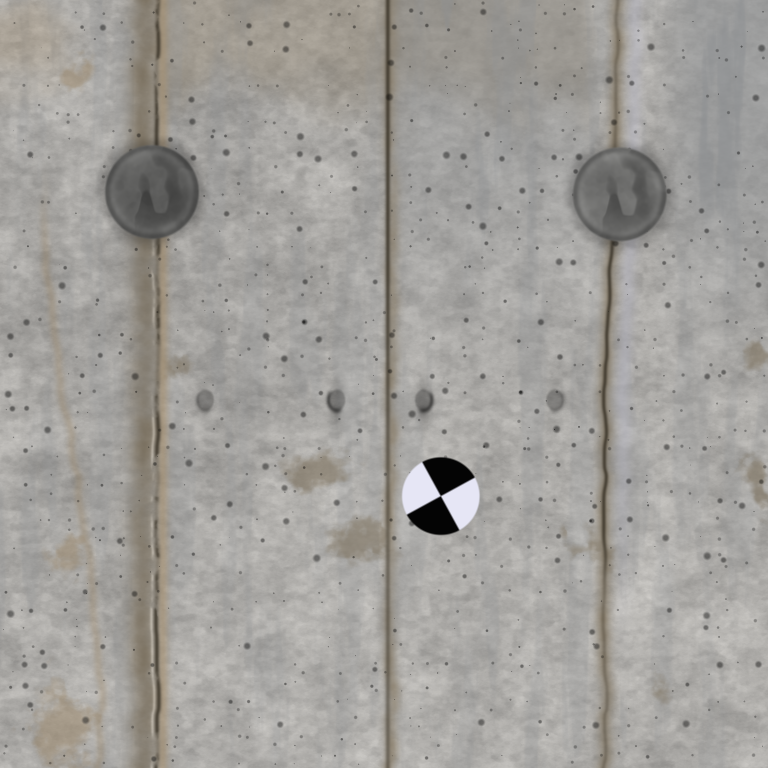
Give the GLSL for this texture, as a three.js fragment shader.

```glsl
varying vec2 vUv;

const vec3 CONCRETE = vec3(0.675, 0.668, 0.655);
const vec3 COOL_GREY = vec3(0.55, 0.56, 0.57);
const vec3 BROWN = vec3(0.44, 0.395, 0.32);
const vec3 OCHRE = vec3(0.60, 0.51, 0.38);
const vec3 CRACK = vec3(0.25, 0.225, 0.18);
const vec3 PLUG = vec3(0.385, 0.385, 0.38);
const vec3 PAPER = vec3(0.90, 0.90, 0.96);
const vec3 INK = vec3(0.015);
const vec2 PLUG_LEFT = vec2(0.198, 0.750);
const vec2 PLUG_RIGHT = vec2(0.807, 0.747);
const float PLUG_RADIUS = 0.061;
const vec2 TARGET = vec2(0.574, 0.354);
const float TARGET_RADIUS = 0.0505;
const float TARGET_TURN = 0.5;
const float SOFT = 0.0016;

vec2 hash2(vec2 p) {
  vec3 q = fract(p.xyx * vec3(0.1031, 0.1030, 0.0973));
  q += dot(q, q.yzx + 33.33);
  return fract((q.xx + q.yz) * q.zy);
}

// Cellular noise: cell values blended by distance to their points
float cells(vec2 p) {
  vec2 id = floor(p), f = p - id;
  float sum = 0.0, total = 0.0;
  for (int k = 0; k < 9; k++) {
    vec2 o = vec2(mod(float(k), 3.0), floor(float(k) / 3.0)) - 1.0;
    vec2 d = o + 0.2 + 0.6 * hash2(id + o + 40.0) - f;
    float w = exp(-6.0 * dot(d, d));
    sum += w * hash2(id + o + 91.0).x;
    total += w;
  }
  return sum / total;
}

float layered(vec2 p) {
  float sum = 0.0, amp = 0.5;
  for (int i = 0; i < 4; i++) {
    sum += amp * cells(p);
    p = mat2(1.6, 1.2, -1.2, 1.6) * p + 7.3;
    amp *= 0.55;
  }
  return sum;
}

float band(float x, float center, float width) {
  float d = (x - center) / width;
  return exp(-d * d);
}

float blot(vec2 d, float w, float h, float grain) {
  return 1.0 - smoothstep(0.3, 1.2, length(d / vec2(w, h)) + (grain - 0.5) * 2.6);
}

// Sparse dark pores, one candidate per cell
float pores(vec2 p, float share) {
  vec2 id = floor(p), k = hash2(id + 63.0);
  float r = 0.06 + 0.16 * k.y;
  float d = length(p - id - 0.3 - 0.4 * hash2(id + 17.0));
  return step(k.x, share) * (1.0 - smoothstep(r * 0.4, r * 1.3, d));
}

vec3 plug(vec3 col, vec2 d, float tone, float grain) {
  float r = length(d) - PLUG_RADIUS;
  float patches = smoothstep(0.42, 0.68, cells(d * vec2(52.0, 38.0) + 5.0));
  col *= 0.8 + 0.2 * smoothstep(0.0, 0.02, r + 0.016 * (grain - 0.5));
  vec3 face = PLUG * tone * (0.78 + 0.46 * grain) * (1.0 - 0.3 * patches * band(r, -PLUG_RADIUS, 0.05));
  face *= 1.0 - 0.16 * band(r, -0.003, 0.004);
  face += 0.035 * band(r, -0.01, 0.005);
  return mix(face, col, smoothstep(-0.002, 0.002, r));
}

// Small recessed stud with a shaded edge
vec3 stud(vec3 col, vec2 d, float strength) {
  float r = length(d * vec2(1.0, 0.8));
  col *= 1.0 - 0.22 * strength * band(d.x, 0.0, 0.008) * band(d.y, -0.004, 0.033);
  col *= 0.78 + 0.22 * smoothstep(0.009, 0.013, r);
  col *= 1.0 - 0.45 * strength * band(r, 0.011, 0.003) * smoothstep(-0.004, 0.009, d.x - d.y * 0.6);
  return col + 0.05 * band(r, 0.0, 0.006);
}

void main() {
  vec2 p = vUv;
  float broad = layered(p * 5.0 + 2.0), grain = layered(p * 24.0);
  float fine = layered(p * vec2(75.0, 110.0));
  float run = layered(p * vec2(34.0, 4.0) + 11.0);
  float wobble = (cells(vec2(3.0, p.y * 28.0)) - 0.5) * 0.008;

  // Mottled wall with weathered upper panels
  vec3 col = CONCRETE * (0.71 + 0.16 * broad + 0.22 * grain + 0.2 * fine);
  float panel = smoothstep(0.18, 0.23, p.x) * smoothstep(0.79, 0.75, p.x);
  col = mix(col, BROWN * 1.2, 0.36 * panel * smoothstep(0.8, 0.92, p.y + 0.2 * (broad - 0.5)));
  float grey = 0.55 * smoothstep(0.83, 0.92, p.x) + 0.32 * panel * smoothstep(0.5, 0.52, p.x);
  col = mix(col, COOL_GREY, grey * smoothstep(0.42, 0.85, p.y) + 0.25 * smoothstep(0.5, 0.75, run));

  // Damp and rust blotches
  float damp = blot(p - vec2(0.417, 0.385), 0.04, 0.028, grain)
    + blot(p - vec2(0.469, 0.303), 0.042, 0.032, grain)
    + blot(p - vec2(0.227, 0.513), 0.018, 0.024, grain)
    + blot(p - vec2(0.985, 0.365), 0.016, 0.036, grain)
    + blot(p - vec2(0.770, 0.290), 0.022, 0.04, grain)
    + blot(p - vec2(0.860, 0.100), 0.018, 0.022, grain)
    + blot(p - vec2(0.990, 0.540), 0.02, 0.016, grain);
  float rust = blot(p - vec2(0.090, 0.284), 0.022, 0.032, grain)
    + blot(p - vec2(0.085, 0.056), 0.036, 0.045, grain)
    + blot(p - vec2(0.094, 0.898), 0.03, 0.028, grain)
    + 0.6 * blot(p - vec2(0.03, 0.95), 0.09, 0.075, broad);
  float trickle = 0.13 - 0.075 * smoothstep(0.1, 0.75, p.y) + wobble;
  rust += 0.7 * band(p.x, trickle, 0.006) * smoothstep(0.8, 0.65, p.y);
  col = mix(col, BROWN * 1.1, 0.55 * min(damp, 1.0));
  col = mix(col, OCHRE, 0.45 * min(rust, 1.0));

  // Left seam: broad stain and broken line
  float below = smoothstep(0.72, 0.66, p.y), chips = smoothstep(0.35, 0.6, grain);
  float leftX = 0.205 + wobble * 0.5;
  col = mix(col, BROWN, (0.35 + 0.55 * grain) * band(p.x, 0.188 + wobble, 0.02));
  col = mix(col, OCHRE * 1.1, 0.5 * band(p.x, 0.212, 0.007));
  col = mix(col, CRACK, (0.25 + 0.6 * chips) * band(p.x, leftX, 0.0032));
  col += 0.14 * band(p.x, leftX - 0.006, 0.002) * below * chips;

  // Middle seam: straight and narrow
  col = mix(col, BROWN * 1.15, (0.2 + 0.6 * grain) * band(p.x, 0.509 + wobble, 0.009));
  col = mix(col, CRACK, (0.5 + 0.35 * smoothstep(0.3, 0.7, p.y)) * band(p.x, 0.505, 0.0032));

  // Right seam: leaning crack beside a pale run
  float rightX = mix(0.788, 0.803, smoothstep(0.5, 0.85, p.y)) + wobble * 0.7;
  col = mix(col, PAPER * 0.79, 0.5 * band(p.x, rightX + 0.024, 0.01) * smoothstep(0.1, 0.5, p.y));
  col = mix(col, BROWN * 1.12, (0.35 + 0.5 * grain) * band(p.x, rightX, 0.01));
  col = mix(col, CRACK, (0.3 + 0.55 * below * smoothstep(0.22, 0.32, p.y)) * band(p.x, rightX, 0.0028));

  // Pores, mirrored studs and round plugs
  col *= 1.0 - 0.42 * pores(p * 42.0, 0.13) - 0.3 * pores(p * 85.0 + 31.0, 0.09);
  vec2 m = vec2(abs(p.x - 0.495), p.y - 0.479);
  col = stud(col, m - vec2(0.0565, 0.0), 1.0);
  col = stud(col, m - vec2(0.2275, 0.0), 0.4);
  col = plug(col, p - PLUG_LEFT, 0.98, grain);
  col = plug(col, p - PLUG_RIGHT, 1.1, grain);

  // Quartered target disc
  vec2 d = p - TARGET;
  float c = cos(TARGET_TURN), s = sin(TARGET_TURN);
  vec2 q = smoothstep(-SOFT, SOFT, vec2(c * d.x + s * d.y, c * d.y - s * d.x)) * 2.0 - 1.0;
  vec3 quarters = mix(PAPER, INK, 0.5 + 0.5 * q.x * q.y);
  col = mix(quarters, col, smoothstep(-SOFT, SOFT, length(d) - TARGET_RADIUS));

  gl_FragColor = vec4(col, 1.0);
}
```
